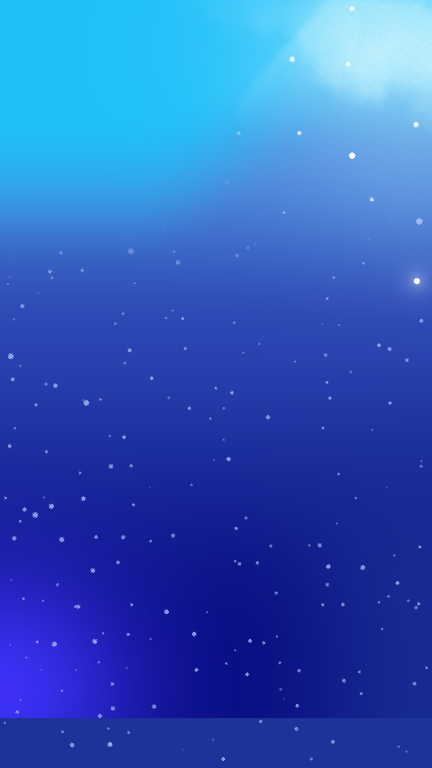
This background is drawn by a WebGL 1 fragment shader. Its source:

```glsl
precision highp float;
uniform vec2 u_resolution;

const float TALL = 16.0 / 9.0;        // canvas height in widths
const vec3 ABYSS  = vec3(0.03, 0.05, 0.50);
const vec3 COBALT = vec3(0.18, 0.30, 0.72);
const vec3 SKY    = vec3(0.30, 0.53, 0.86);
const vec3 CYAN   = vec3(0.12, 0.75, 0.98);
const vec3 VIOLET = vec3(0.24, 0.19, 0.96);
const vec3 DUSK   = vec3(0.11, 0.20, 0.60);
const vec3 MIST   = vec3(0.76, 0.94, 0.99);
const vec3 FLAKE  = vec3(0.68, 0.76, 0.97);

const float FLOOR_Y = 0.065;          // top of the lower band
const vec2 VIOLET_POS = vec2(0.0, 0.10);
const vec2 VIOLET_SIZE = vec2(0.32, 0.17);
const vec2 CLOUD_POS = vec2(0.92, 1.66);
const vec2 ARC_POS = vec2(0.90, 1.45);
const float ARC_RADIUS = 0.34;
const vec2 BEACON_POS = vec2(0.965, 1.127);
const float FLAKE_RADIUS = 0.0068;
const float FLAKE_KEEP = 0.34;
const float STAR_RADIUS = 0.0075;
const float STAR_KEEP = 0.75;

vec2 hash2(vec2 p) {
  vec2 q = vec2(dot(p, vec2(127.1, 311.7)), dot(p, vec2(269.5, 183.3)));
  return fract(sin(q) * 43758.55);
}

// Layered sines, roughly -1 to 1
float waves(vec2 p) {
  float sum = 0.0, amp = 0.5;
  for (int i = 0; i < 5; i++) {
    p = mat2(0.8, 0.6, -0.6, 0.8) * p * 1.8 + 1.7;
    sum += amp * sin(p.x + 1.3 * sin(p.y));
    amp *= 0.55;
  }
  return sum;
}

float gauss(vec2 d) { return exp(-dot(d, d)); }

// Depth gradient with the cyan, violet and lower band regions
vec3 backdrop(vec2 uv) {
  vec3 col = mix(ABYSS, COBALT, smoothstep(0.14, 0.67, uv.y));
  col = mix(col, SKY, smoothstep(0.57, 0.80, uv.y));
  float side = smoothstep(0.5, 1.0, uv.x) * (1.0 - smoothstep(0.2, 0.55, uv.y));
  col = mix(col, DUSK, 0.75 * side);
  float cyanEdge = 0.72 + 0.12 * smoothstep(0.3, 0.8, uv.x);
  col = mix(col, CYAN, smoothstep(-0.07, 0.13, uv.y - cyanEdge));
  col = mix(col, VIOLET, gauss((uv - VIOLET_POS) / VIOLET_SIZE));
  float soft = 0.7 / u_resolution.y;
  return mix(DUSK, col, smoothstep(FLOOR_Y - soft, FLOOR_Y + soft, uv.y));
}

// Pale cloud with a curved rim and a slanted lower edge
float cloud(vec2 p) {
  float warp = waves(p * 9.0);
  float body = gauss((p - CLOUD_POS) / vec2(0.34, 0.20));
  float slant = p.y - 1.60 + 0.5 * (p.x - 0.8) + 0.04 * warp;
  body *= mix(0.55, 0.9, smoothstep(-0.06, 0.05, slant));
  float inward = ARC_RADIUS - length(p - ARC_POS) + 0.025 * warp;
  float rim = smoothstep(-0.015, 0.02, inward) * exp(-max(inward, 0.0) * 14.0);
  rim *= smoothstep(1.42, 1.66, p.y);
  float veil = gauss((p - vec2(1.0, 1.38)) / vec2(0.32, 0.24));
  float grain = hash2(floor(p * 432.0)).x - 0.5;
  float amount = body * (1.0 + 0.12 * warp) + 0.18 * rim + 0.16 * veil;
  return clamp(amount * (1.0 + 0.12 * grain), 0.0, 1.0);
}

// One jittered dot per cell; xy: coverage and brightness, zw: centre
vec4 scatter(vec2 p, float cells, float radius, float keep, float seed) {
  vec2 id = floor(p * cells);
  vec2 jitter = hash2(id + seed);
  vec2 pick = hash2(id + seed + 41.3);
  vec2 centre = (id + 0.12 + 0.76 * jitter) / cells;
  vec2 d = p - centre;
  float size = radius * mix(0.3, 1.0, pick.y);
  float lump = sin(d.x * 900.0 + jitter.x * 6.3) * sin(d.y * 900.0 + jitter.y * 6.3);
  float soft = 0.8 / u_resolution.x;
  float edge = length(d) - size * (1.0 + 0.2 * lump);
  float dotMask = (1.0 - smoothstep(-soft, soft, edge)) * step(pick.x, keep);
  return vec4(dotMask, mix(0.45, 0.8, pick.y) + 0.15 * lump, centre);
}

void main() {
  vec2 uv = gl_FragCoord.xy / u_resolution;
  vec2 p = uv * vec2(1.0, TALL);
  vec3 col = mix(backdrop(uv), MIST, cloud(p));

  // Drifting flakes, thinning out towards the top
  for (int i = 0; i < 3; i++) {
    float n = float(i);
    vec4 f = scatter(p, 9.0 + 3.0 * n, FLAKE_RADIUS * (1.0 - 0.2 * n), FLAKE_KEEP, 17.0 * n + 3.0);
    float fade = 1.0 - smoothstep(1.08, 1.32, f.w);
    col = mix(col, FLAKE, f.x * f.y * fade);
  }

  // Bright stars in the upper right
  vec4 star = scatter(p, 6.5, STAR_RADIUS, STAR_KEEP, 8.0);
  float region = smoothstep(0.50, 0.62, star.z) * smoothstep(1.18, 1.36, star.w);
  col = mix(col, vec3(1.0), star.x * region * min(star.y + 0.2, 1.0));

  // Glowing beacon star
  float r = length(p - BEACON_POS);
  float core = 1.0 - smoothstep(0.005, 0.010, r);
  col = mix(col, vec3(1.0), max(core, 0.4 * exp(-r * 55.0)));

  gl_FragColor = vec4(col, 1.0);
}
```
